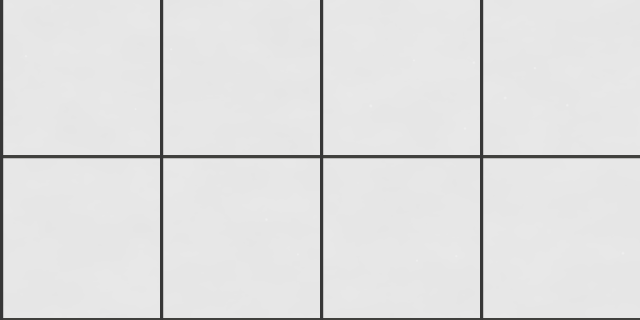
Write a WebGL 2 fragment shader that draws this pattern.

```glsl
#version 300 es
precision highp float;
// Pale square wall tiles, four across and two down, parted by thin dark joints.
// A repeated grid gives the joints; layered value noise clouds the glaze, and
// hashed cells scatter a few tiny bright flecks over it.

uniform vec2 u_resolution;
out vec4 outColor;

// Lengths are in canvas heights; the canvas is two units wide.
const vec2 PITCH = vec2(0.5, 0.509);
const vec2 GRID_ORIGIN = vec2(0.0052, 0.0013);
const float JOINT_HALF_WIDTH = 0.0051;
const float FLECK_CELL = 0.125;

const vec3 GLAZE = vec3(0.905);
const vec3 JOINT_UPRIGHT = vec3(0.215);
const vec3 JOINT_LEVEL = vec3(0.25, 0.25, 0.24);
const vec3 FLECK = vec3(0.95);

float hash(vec2 p, float seed) {
    vec3 q = fract(vec3(p.xyx + seed) * vec3(0.1031, 0.1030, 0.0973));
    q += dot(q, q.yzx + 33.33);
    return fract((q.x + q.y) * q.z);
}

float valueNoise(vec2 p, float seed) {
    vec2 cell = floor(p);
    vec2 f = fract(p);
    vec2 blend = f * f * (3.0 - 2.0 * f);
    float low = mix(hash(cell, seed), hash(cell + vec2(1.0, 0.0), seed), blend.x);
    float high = mix(hash(cell + vec2(0.0, 1.0), seed), hash(cell + 1.0, seed), blend.x);
    return mix(low, high, blend.y);
}

float cloud(vec2 p, float seed) {
    float sum = 0.0;
    float weight = 0.5;
    for (int octave = 0; octave < 4; octave++) {
        sum += weight * valueNoise(p, seed);
        p = p * 2.03 + 7.1;
        weight *= 0.5;
    }
    return sum;
}

// Distance to the nearest line of a set spaced by pitch.
float lineDistance(float x, float pitch) {
    return abs(fract(x / pitch + 0.5) - 0.5) * pitch;
}

// Coverage of a band, softened over one pixel.
float band(float distanceToCentre, float halfWidth, float pixel) {
    return 1.0 - smoothstep(-0.5 * pixel, 0.5 * pixel, distanceToCentre - halfWidth);
}

// Small dots, present in only a few cells.
float flecks(vec2 p, float cellSize, float pixel) {
    vec2 cell = floor(p / cellSize);
    vec2 centre = 0.15 + 0.7 * vec2(hash(cell, 11.0), hash(cell, 23.0));
    float radius = mix(0.0015, 0.004, hash(cell, 37.0));
    float present = step(0.91, hash(cell, 51.0));
    float d = length(p - (cell + centre) * cellSize);
    return present * (1.0 - smoothstep(0.3 * radius, radius + pixel, d));
}

vec3 glazeColor(vec2 p, vec2 tile, float pixel) {
    float seed = 100.0 * hash(tile, 5.0);
    float mottling = cloud(p * vec2(9.0, 14.0), seed) - 0.47;
    float tone = 0.003 * (hash(tile, 71.0) - 0.5);
    vec3 color = GLAZE + tone + 0.018 * mottling;
    return mix(color, FLECK, 0.6 * flecks(p, FLECK_CELL, pixel));
}

void main() {
    vec2 p = gl_FragCoord.xy / u_resolution * vec2(2.0, 1.0);
    vec2 pixel = vec2(2.0, 1.0) / u_resolution;
    vec2 grid = p - GRID_ORIGIN;

    // Glazed faces
    vec3 color = glazeColor(p, floor(grid / PITCH), pixel.y);

    // Joints, uprights over levels
    float level = band(lineDistance(grid.y, PITCH.y), JOINT_HALF_WIDTH, pixel.y);
    float upright = band(lineDistance(grid.x, PITCH.x), JOINT_HALF_WIDTH, pixel.x);
    color = mix(color, JOINT_LEVEL, level);
    color = mix(color, JOINT_UPRIGHT, upright);

    outColor = vec4(color, 1.0);
}
```
